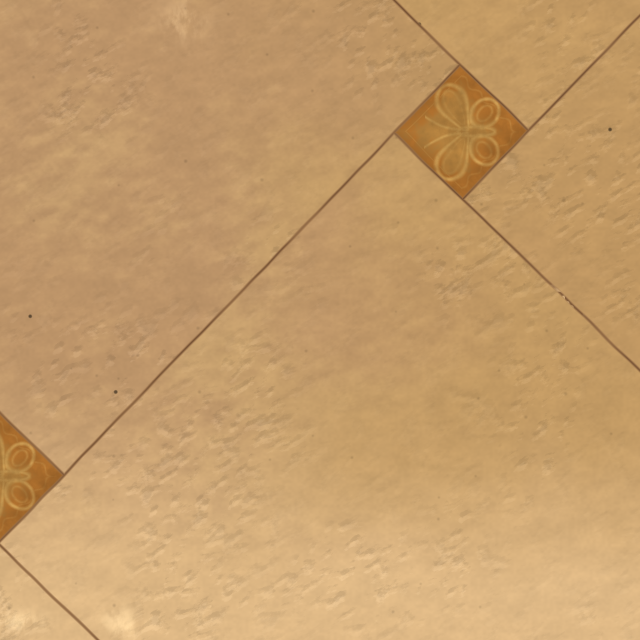
This texture is drawn by a WebGL 1 fragment shader. Its source:

```glsl
precision highp float;
uniform vec2 u_resolution;

const float SLAB = 0.8915;
const float INSET = 0.149;
const vec2 INSET_CENTER = vec2(0.721, 0.794);
const float TILT = 0.803;

const vec3 ROSE = vec3(0.742, 0.582, 0.412);
const vec3 HONEY = vec3(0.788, 0.638, 0.440);
const vec3 OCHRE = vec3(0.752, 0.592, 0.372);
const vec3 CREAM = vec3(0.875, 0.725, 0.525);
const vec3 GROUT = vec3(0.60, 0.44, 0.29);
const vec3 GROUT_CORE = vec3(0.40, 0.27, 0.17);
const vec3 GLAZE = vec3(0.64, 0.41, 0.17);
const vec3 GLAZE_TAN = vec3(0.68, 0.49, 0.24);
const vec3 GLAZE_LINE = vec3(0.77, 0.60, 0.33);

float hash(vec2 p) {
  return fract(sin(dot(p, vec2(127.1, 311.7))) * 43758.5453);
}

float noise(vec2 p) {
  vec2 i = floor(p), f = fract(p);
  f = f * f * (3.0 - 2.0 * f);
  return mix(mix(hash(i), hash(i + vec2(1, 0)), f.x),
             mix(hash(i + vec2(0, 1)), hash(i + vec2(1, 1)), f.x), f.y);
}

float fbm(vec2 p) {
  float sum = 0.0, amp = 0.5;
  for (int i = 0; i < 5; i++) {
    sum += amp * noise(p);
    p = mat2(1.6, 1.2, -1.2, 1.6) * p + 7.3;
    amp *= 0.5;
  }
  return sum;
}

vec2 rotate(vec2 p, float a) {
  float c = cos(a), s = sin(a);
  return vec2(c * p.x + s * p.y, c * p.y - s * p.x);
}

float box(vec2 p, float halfSide) {
  vec2 d = abs(p) - halfSide;
  return length(max(d, 0.0)) + min(max(d.x, d.y), 0.0);
}

float ellipse(vec2 p, vec2 r) {
  float k = length(p / r);
  return k * (k - 1.0) / max(length(p / (r * r)), 0.001);
}

float fill(float d, float soft) { return 1.0 - smoothstep(-soft, soft, d); }

float stroke(float d, float width, float soft) { return fill(abs(d) - width, soft); }

float glow(vec2 p, vec2 center, vec2 size) {
  vec2 q = (p - center) / size;
  return exp(-dot(q, q));
}

// Scattered round pits, one candidate per cell
float pits(vec2 p, float cells, float density, float radius, float soft) {
  vec2 id = floor(p * cells);
  vec2 spot = 0.25 + 0.5 * vec2(hash(id + 3.1), hash(id + 8.7));
  float d = length(fract(p * cells) - spot) / cells;
  return step(hash(id), density) * fill(d - radius * (0.5 + hash(id + 5.0)), soft);
}

vec3 stone(vec2 uv, vec2 seed, float px) {
  vec2 p = uv + seed;
  float cloud = fbm(p * 3.5), grain = fbm(rotate(p, 0.3) * vec2(38.0, 62.0));
  vec3 col = mix(ROSE, HONEY, smoothstep(0.25, 0.7, cloud + 0.35 * (grain - 0.5)));
  float warm = smoothstep(0.35, 1.0, uv.x + 0.25 * uv.y + 0.5 * (cloud - 0.5));
  col = mix(col, OCHRE, 0.75 * warm);
  col = mix(col, CREAM, smoothstep(0.42, 0.02, uv.y + 0.25 * (cloud - 0.5)));
  // Fine mottling and small slanted chips
  col *= 1.0 + 0.09 * (grain - 0.48) + 0.025 * (noise(p * 210.0) - 0.5);
  vec2 slant = rotate(p, 0.5) * vec2(52.0, 105.0);
  float patches = smoothstep(0.42, 0.7, fbm(p * 7.0 + 20.0));
  float chips = fbm(slant);
  col *= 1.0 - (0.02 + 0.06 * patches) * smoothstep(0.52, 0.72, chips);
  col += (0.01 + 0.035 * patches) * smoothstep(0.52, 0.72, fbm(slant + vec2(0.3, 0.7)));
  col *= 1.0 - 0.5 * pits(p, 7.0, 0.13, 0.0019, px);
  return col * (1.0 - 0.12 * pits(p, 30.0, 0.04, 0.0015, 1.5 * px));
}

// Butterfly on glaze; corners of the diamond lie at distance 1
vec3 insetTile(vec2 q, float soft) {
  float wear = fbm(q * 7.0 + 4.0);
  float diamond = abs(q.x) + abs(q.y);
  vec3 col = mix(GLAZE_TAN, GLAZE, smoothstep(0.4, 0.8, diamond + 0.6 * (wear - 0.5) + 0.25 * q.x));
  vec2 m = vec2(q.x, abs(q.y));
  vec2 fore = rotate(m - vec2(-0.09, 0.35), 2.05);
  fore.y /= 0.6 + 0.75 * smoothstep(-0.35, 0.25, fore.x);
  float foreWing = ellipse(fore, vec2(0.37, 0.18));
  float hindWing = ellipse(rotate(m - vec2(0.34, 0.27), 0.9), vec2(0.23, 0.19));
  float body = ellipse(m - vec2(0.22, 0.0), vec2(0.27, 0.07));
  float wings = min(foreWing, hindWing);
  col = mix(col, GLAZE, 0.6 * fill(hindWing + 0.06, soft));
  col = mix(col, GLAZE_TAN, 0.7 * fill(foreWing + 0.06, soft));
  float lines = max(stroke(wings, 0.024, soft), stroke(body, 0.022, soft));
  lines = max(lines, 0.55 * stroke(hindWing + 0.1, 0.016, soft));
  lines = max(lines, 0.35 * stroke(foreWing + 0.09, 0.014, soft));
  // Feelers and leafy border
  float feeler = m.y - 0.03 - 0.65 * pow(max(-m.x, 0.0), 2.0);
  lines = max(lines, stroke(feeler, 0.018, soft) * step(-0.55, m.x) * step(m.x, 0.0));
  float leaf = diamond - 0.82 - 0.05 * sin(15.0 * (m.x - m.y));
  lines = max(lines, 0.3 * stroke(leaf, 0.02, soft));
  col = mix(col, GLAZE_LINE, lines * (0.35 + 0.7 * wear));
  return col * (0.86 + 0.28 * wear);
}

void main() {
  vec2 uv = gl_FragCoord.xy / u_resolution;
  float px = 1.0 / min(u_resolution.x, u_resolution.y);
  vec2 p = rotate(uv - INSET_CENTER, TILT);
  p += 0.002 * (vec2(noise(uv * 24.0), noise(uv * 24.0 + 9.0)) - 0.5);

  // Pinwheel lattice of slabs and small insets
  vec2 stepA = vec2(SLAB, -INSET), stepB = vec2(INSET, SLAB);
  vec2 base = floor(vec2(dot(p, stepA), dot(p, stepB)) / dot(stepA, stepA) + 0.5);
  float joint = 1.0, insetDist = 1.0;
  vec2 slabId = vec2(0.0), insetPos = vec2(0.0);
  for (int j = -1; j <= 1; j++) {
    for (int i = -1; i <= 1; i++) {
      vec2 id = base + vec2(float(i), float(j));
      vec2 local = p - id.x * stepA - id.y * stepB;
      float slab = box(local - 0.5 * vec2(INSET + SLAB, SLAB - INSET), 0.5 * SLAB);
      float small = box(local, 0.5 * INSET);
      joint = min(joint, abs(slab));
      if (slab < 0.0) slabId = id;
      if (small < insetDist) { insetDist = small; insetPos = local; }
    }
  }

  vec3 col = stone(uv, slabId * 3.7, px);
  col *= 0.99 + 0.02 * hash(slabId + 2.0);
  float diagonal = INSET * 0.7071;
  vec3 glaze = insetTile(rotate(insetPos, -TILT) / diagonal, 1.6 * px / diagonal);
  col = mix(col, glaze, fill(insetDist, 1.3 * px));

  // Worn joints with a dark core of uneven strength
  float wear = smoothstep(0.15, 0.85, noise(uv * 17.0 + 3.0));
  float edge = 0.0016;
  col = mix(col, GROUT, 0.8 * fill(joint - 0.0024, edge));
  col = mix(col, GROUT_CORE, (0.3 + 0.5 * wear) * fill(joint - 0.001, edge));
  float glint = glow(uv, vec2(0.89, 0.545), vec2(0.03)) * smoothstep(0.5, 0.8, noise(uv * 150.0));
  col = mix(col, CREAM, glint * fill(joint - 0.002, edge));

  // Soft lamp reflections
  float shine = glow(uv, vec2(0.286, 0.967), vec2(0.035, 0.03))
              + glow(uv, vec2(0.19, 0.026), vec2(0.03, 0.025))
              + glow(uv, vec2(0.03, 0.03), vec2(0.035, 0.015));
  col += vec3(0.14, 0.14, 0.12) * shine * smoothstep(0.25, 0.7, fbm(uv * vec2(60.0, 35.0)));
  gl_FragColor = vec4(clamp(col, 0.0, 1.0), 1.0);
}
```
